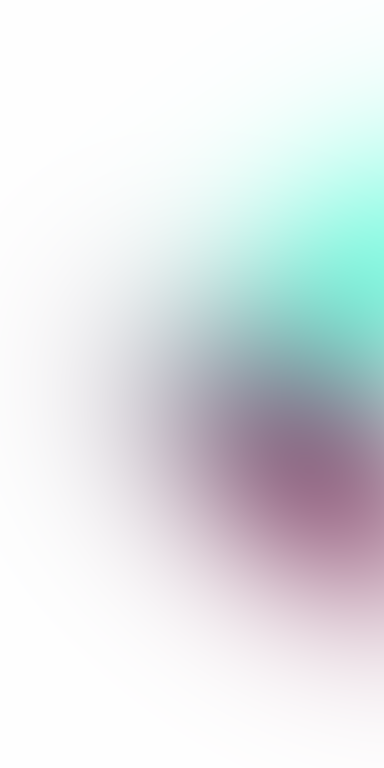
This background is drawn by a Shadertoy shader. Its source:

```glsl
// Soft teal and plum glows overlapping like ink washes on white paper.

const vec3 PAPER = vec3(0.997);
// Light absorbed at the heart of each glow
const vec3 TEAL_INK = vec3(0.46, 0.0, 0.10);
const vec3 PLUM_INK = vec3(0.345, 0.57, 0.45);

// Layout on a canvas 1 wide and 2 high
const vec2 CANVAS = vec2(1.0, 2.0);
const vec2 TEAL_CENTER = vec2(0.964, 1.245);
const vec2 TEAL_RADIUS = vec2(0.44, 0.383);
const float TEAL_SLOPE = 0.30;
const vec2 PLUM_CENTER = vec2(0.807, 0.776);
const vec2 PLUM_RADIUS = vec2(0.417, 0.365);
const float PLUM_SLOPE = -0.30;

// Gaussian falloff around a center, with its long axis sheared by slope
float glow(vec2 p, vec2 center, vec2 radius, float slope) {
    vec2 d = p - center;
    d.y -= slope * d.x;
    d /= radius;
    return exp(-dot(d, d));
}

void mainImage(out vec4 fragColor, in vec2 fragCoord) {
    vec2 p = fragCoord / iResolution.xy * CANVAS;

    float teal = glow(p, TEAL_CENTER, TEAL_RADIUS, TEAL_SLOPE);
    float plum = glow(p, PLUM_CENTER, PLUM_RADIUS, PLUM_SLOPE);

    // Each wash filters the light left by the one below
    vec3 color = PAPER * (1.0 - teal * TEAL_INK) * (1.0 - plum * PLUM_INK);
    fragColor = vec4(color, 1.0);
}
```
